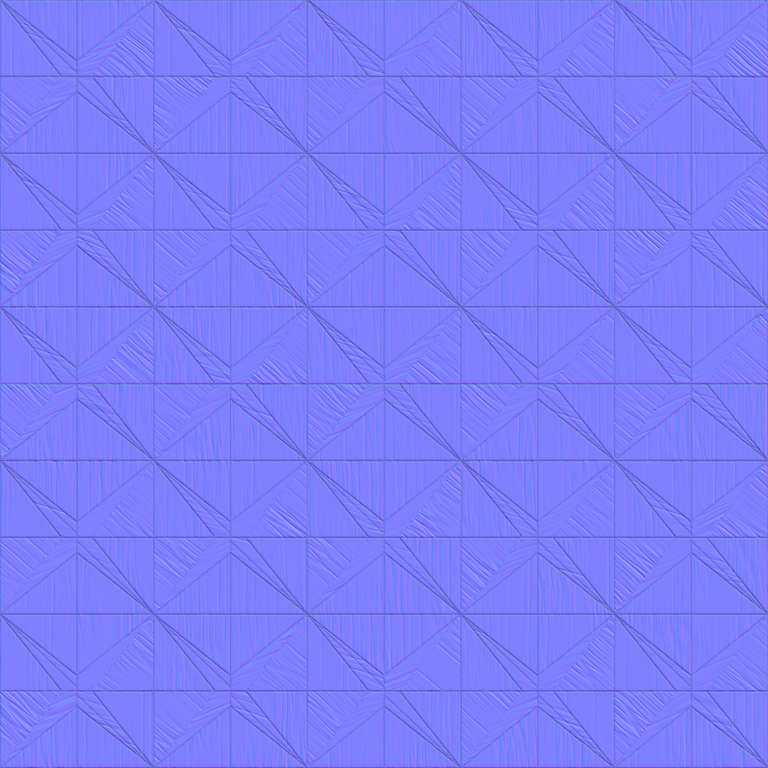
Give the GLSL for this texture map, as a Shadertoy shader.

```glsl
// Normal map of wooden marquetry: 5 by 5 star tiles of grained, grooved panels.
#define TILES 5.0
#define DART_SLOPE 0.80
#define SEAM_WIDTH 0.011
#define SEAM_DEPTH 0.0046
#define SEAM_SHADE 0.20
#define GRAIN_DENSITY 11.0
#define GRAIN_STRETCH 1.1
#define CREASE_DEPTH 0.0042
#define PLANK_DEPTH 0.0046
#define SWELL_DEPTH 0.0060
#define NORMAL_STEP 0.0095
#define BASE_TINT vec3(-0.006, 0.0, -0.004)

float hash(vec2 p) {
    vec3 q = fract(p.xyx * vec3(0.1031, 0.1030, 0.0973));
    q += dot(q, q.yzx + 33.33);
    return fract((q.x + q.y) * q.z);
}

// Cellular noise: distances to the nearest and second nearest points
vec2 cellular(vec2 p) {
    vec2 cell = floor(p), nearest = vec2(9.0);
    for (int y = -1; y <= 1; y++)
    for (int x = -1; x <= 1; x++) {
        vec2 c = cell + vec2(x, y);
        float d = length(c + vec2(hash(c), hash(c + 57.3)) - p);
        nearest = d < nearest.x ? vec2(d, nearest.x) : vec2(nearest.x, min(nearest.y, d));
    }
    return nearest;
}

float groove(float d, float width) {
    return exp(-d * d / (width * width));
}

// Wood relief: torn creases, straight plank joints and a soft swell
float woodHeight(vec2 p, float angle, float id, float roughness) {
    vec2 along = vec2(cos(angle), sin(angle));
    vec2 g = vec2(dot(p, vec2(-along.y, along.x)), dot(p, along));
    float shift = 40.0 * id;
    float warp = 0.010 * sin(4.0 * g.y + shift) + 0.004 * sin(13.0 * g.y + 5.0 * g.x);

    vec2 c = cellular(vec2((g.x + warp) * GRAIN_DENSITY, g.y * GRAIN_STRETCH) + shift + 150.0);
    float patches = sin(7.0 * g.x + shift) + sin(4.7 * g.y + 2.0 * g.x - shift);
    float wear = mix(0.15, 1.0, smoothstep(-1.0, 1.2, patches));
    wear *= roughness * mix(0.4, 1.4, id);
    float crease = 1.0 - smoothstep(0.0, 0.36, c.y - c.x);

    float lane = (g.x + 0.3 * warp) * 8.0 + shift;
    float k = floor(lane);
    float offset = lane - k - mix(0.25, 0.75, hash(vec2(k + 200.0, 7.0)));
    float depth = hash(vec2(k + 200.0, 31.0));
    float plank = groove(offset / 8.0, 0.011) * depth * depth;

    return -CREASE_DEPTH * wear * crease - PLANK_DEPTH * plank
           + SWELL_DEPTH * wear * c.x;
}

// Returns height and seam coverage; p counts panels from the top left
vec2 surface(vec2 p) {
    vec2 cell = floor(p), parity = mod(cell, 2.0);
    vec2 f = p - cell;
    vec2 edge = min(f, 1.0 - f);

    // Fold every panel so its fan of seams opens from the origin
    if (parity.y > 0.5) f = 1.0 - f;
    bool dart = parity.x == parity.y;
    if (!dart) f.x = 1.0 - f.x;

    float scale = inversesqrt(1.0 + DART_SLOPE * DART_SLOPE);
    float upper = (f.y - DART_SLOPE * f.x) * scale;
    float lower = (f.x - DART_SLOPE * f.y) * scale;
    float middle = (f.y - 0.95 * f.x) * 0.725;

    // The hatched corner meets its inlay in a staircase of plank ends
    if (!dart) lower += 0.035 * (fract(9.0 * f.y + 2.0 * f.x) - 0.5);

    // Grain direction of the side panels, the inlay and the hatched corner
    float zone = upper < 0.0 ? 0.0 : (lower < 0.0 ? 2.0 : 1.0);
    bool hatched = zone == 2.0 && !dart;
    float angle = 1.5708;
    if (zone == 1.0) angle = dart ? 0.30 : -0.40;
    if (hatched) angle = 0.72;
    float id = hash(cell + vec2(17.0 * zone + 3.0, 11.0 * zone + 5.0));

    float seam = groove(edge.y, SEAM_WIDTH);
    seam = max(seam, 0.55 * groove(edge.x, SEAM_WIDTH));
    seam = max(seam, (dart ? 1.0 : 0.5) * groove(upper, SEAM_WIDTH));
    seam = max(seam, (dart ? 1.0 : 0.15) * groove(lower, SEAM_WIDTH));
    if (dart) seam = max(seam, 0.6 * groove(middle, SEAM_WIDTH));

    float wood = woodHeight(p, angle, id, hatched ? 1.4 : 0.9);
    return vec2(wood - SEAM_DEPTH * seam, seam);
}

void mainImage(out vec4 fragColor, in vec2 fragCoord) {
    vec2 uv = fragCoord / iResolution.xy;
    vec2 p = vec2(uv.x, 1.0 - uv.y) * TILES * 2.0;

    // Central differences turn the relief into a normal, green pointing up
    vec2 e = vec2(NORMAL_STEP, 0.0);
    float dx = surface(p + e.xy).x - surface(p - e.xy).x;
    float dy = surface(p - e.yx).x - surface(p + e.yx).x;
    vec2 slope = clamp(vec2(dx, dy) / (2.0 * NORMAL_STEP), -0.5, 0.5);
    vec3 normal = normalize(vec3(-slope, 1.0));

    vec3 color = normal * 0.5 + 0.5 + BASE_TINT;
    color *= 1.0 - SEAM_SHADE * surface(p).y;
    fragColor = vec4(color, 1.0);
}
```
